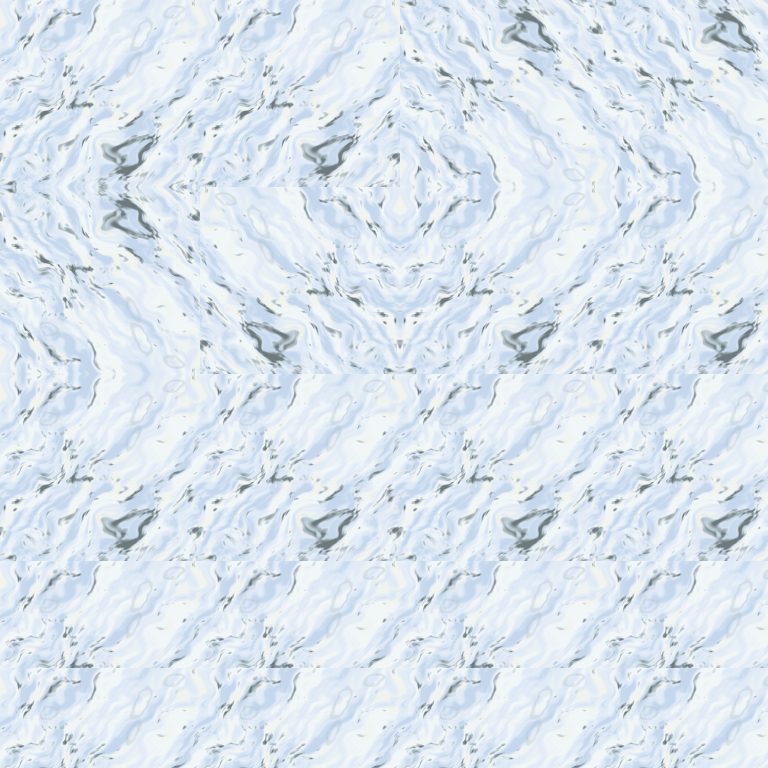
Give the GLSL for this texture, as a WebGL 2 fragment shader.

```glsl
#version 300 es
precision highp float;

uniform vec2 u_resolution;
out vec4 outColor;

// Layout, as fractions of the canvas
const vec2 TILE = vec2(0.2604, 0.2435);
const float CUT_ROW_TOP = 0.7305;
const float LAST_ROW_TOP = 0.8698;

// Terrain, in tile units
const float SLOPE = 0.70;
const float WARP = 0.22;
const float RELIEF_GAIN = 3.6;
const float GRAIN_GAIN = 0.9;
const float ROCK_LEVEL = 0.80;
const float LINE_WIDTH = 0.004;
const float LINE_OPACITY = 0.38;
const int SAMPLES = 2;

const vec3 LIT_SNOW = vec3(0.945, 0.965, 0.970);
const vec3 SNOW = vec3(0.88, 0.92, 0.965);
const vec3 BLUE_SHADE = vec3(0.77, 0.845, 0.93);
const vec3 CREAM = vec3(0.95, 0.95, 0.90);
const vec3 GREY = vec3(0.71, 0.77, 0.81);
const vec3 DARK_ROCK = vec3(0.43, 0.48, 0.49);

// Rock bed centres, and outlines as centre and half size
const vec2 BEDS[8] = vec2[8](
    vec2(0.77, 0.36), vec2(0.70, 0.20), vec2(0.58, 0.08), vec2(0.39, 0.46),
    vec2(0.20, 0.41), vec2(0.44, 0.95), vec2(0.07, 0.67), vec2(0.25, 0.17));
const vec4 OUTLINES[4] = vec4[4](
    vec4(0.71, 0.81, 0.035, 0.075), vec4(0.87, 0.94, 0.045, 0.030),
    vec4(0.67, 0.66, 0.022, 0.060), vec4(0.25, 0.76, 0.045, 0.035));

float hash(vec2 p) {
    return fract(sin(dot(p, vec2(127.1, 311.7))) * 43758.5453);
}

// Value noise that wraps horizontally
float noise(vec2 p, float period) {
    vec2 i = floor(p), f = fract(p);
    f = f * f * (3.0 - 2.0 * f);
    float x0 = mod(i.x, period), x1 = mod(i.x + 1.0, period);
    return mix(mix(hash(vec2(x0, i.y)), hash(vec2(x1, i.y)), f.x),
               mix(hash(vec2(x0, i.y + 1.0)), hash(vec2(x1, i.y + 1.0)), f.x), f.y);
}

float fbm(vec2 p, vec2 cells, int octaves) {
    float sum = 0.0, amp = 0.5, total = 0.0;
    for (int i = 0; i < octaves; i++) {
        sum += amp * noise(p * cells + vec2(0.0, 17.0 * float(i)), cells.x);
        total += amp;
        amp *= 0.55;
        cells *= 2.0;
    }
    return sum / total;
}

float wrapX(float x) {
    return fract(x + 0.5) - 0.5;
}

// One tile of snowy slope, p from 0 to 1 with y up
vec3 terrain(vec2 p) {
    vec2 bend = vec2(fbm(p, vec2(4.0), 3), fbm(p + vec2(0.0, 9.0), vec2(4.0), 3)) - 0.5;
    vec2 w = p + WARP * bend;
    vec2 s = vec2(w.x - SLOPE * w.y, w.y);

    // Smooth drift along the upper right
    float drift = wrapX(p.x - 0.55 - 0.25 * p.y) / 0.17;
    float calm = exp(-drift * drift) * smoothstep(0.25, 0.55, p.y);

    // Side-lit ridges
    vec2 ridges = vec2(7.0, 3.0);
    float relief = fbm(s, ridges, 5) - fbm(s + vec2(0.035, -0.01), ridges, 5);
    float grain = fbm(s, vec2(30.0, 22.0), 3);
    float clump = fbm(s + vec2(0.0, 5.0), vec2(9.0, 7.0), 3);
    float light = 0.52 + RELIEF_GAIN * relief * (1.0 - 0.4 * calm) + 0.12 * calm
                + GRAIN_GAIN * (grain - 0.5) * (1.0 - 0.85 * calm);
    vec3 color = mix(BLUE_SHADE, SNOW, smoothstep(0.0, 0.48, light));
    color = mix(color, LIT_SNOW, smoothstep(0.45, 0.85, light));
    color = mix(color, CREAM, 0.6 * smoothstep(0.52, 0.68, clump) * smoothstep(0.5, 0.8, light));

    // Rock specks, denser in the beds
    float bed = 0.0;
    for (int i = 0; i < BEDS.length(); i++) {
        vec2 d = vec2(wrapX(w.x - BEDS[i].x), w.y - BEDS[i].y);
        d = vec2(d.x - SLOPE * d.y, d.y) / vec2(0.045, 0.075);
        bed += exp(-dot(d, d));
    }
    float rock = grain + 0.35 * clump + 0.15 * bed - 0.13 * calm - ROCK_LEVEL;
    color = mix(color, GREY, 0.85 * smoothstep(0.0, 0.12, rock));
    color = mix(color, DARK_ROCK, smoothstep(0.08, 0.27, rock));

    // Thin ragged outlines
    float jag = 0.8 * (fbm(p, vec2(22.0), 2) - 0.5);
    for (int i = 0; i < OUTLINES.length(); i++) {
        vec4 o = OUTLINES[i];
        vec2 d = vec2(wrapX(p.x - o.x), p.y - o.y);
        d.x -= 0.4 * d.y;
        float edge = abs(length(d / o.zw) - 1.0 + jag) * min(o.z, o.w);
        color = mix(color, GREY, LINE_OPACITY * (1.0 - smoothstep(LINE_WIDTH * 0.5, LINE_WIDTH * 2.0, edge)));
    }
    return color;
}

// Tiles from the top left, some mirrored, the last two rows cut short
vec3 pattern(vec2 uv) {
    float down = 1.0 - uv.y;
    float col = floor(uv.x / TILE.x);
    float row = min(floor(down / TILE.y), 3.0);
    float top = down < CUT_ROW_TOP ? row * TILE.y
              : down < LAST_ROW_TOP ? CUT_ROW_TOP : LAST_ROW_TOP;
    vec2 p = vec2(fract(uv.x / TILE.x), 1.0 - (down - top) / TILE.y);
    if ((row < 0.5 && col > 1.5) || (row == 1.0 && col < 0.5)) p.y = 1.0 - p.y;
    if (row == 1.0 && col == 1.0) p.x = 1.0 - p.x;
    return terrain(p);
}

void main() {
    vec3 sum = vec3(0.0);
    for (int i = 0; i < SAMPLES * SAMPLES; i++) {
        vec2 offset = (vec2(i % SAMPLES, i / SAMPLES) + 0.5) / float(SAMPLES) - 0.5;
        sum += pattern((gl_FragCoord.xy + offset) / u_resolution);
    }
    outColor = vec4(sum / float(SAMPLES * SAMPLES), 1.0);
}
```
